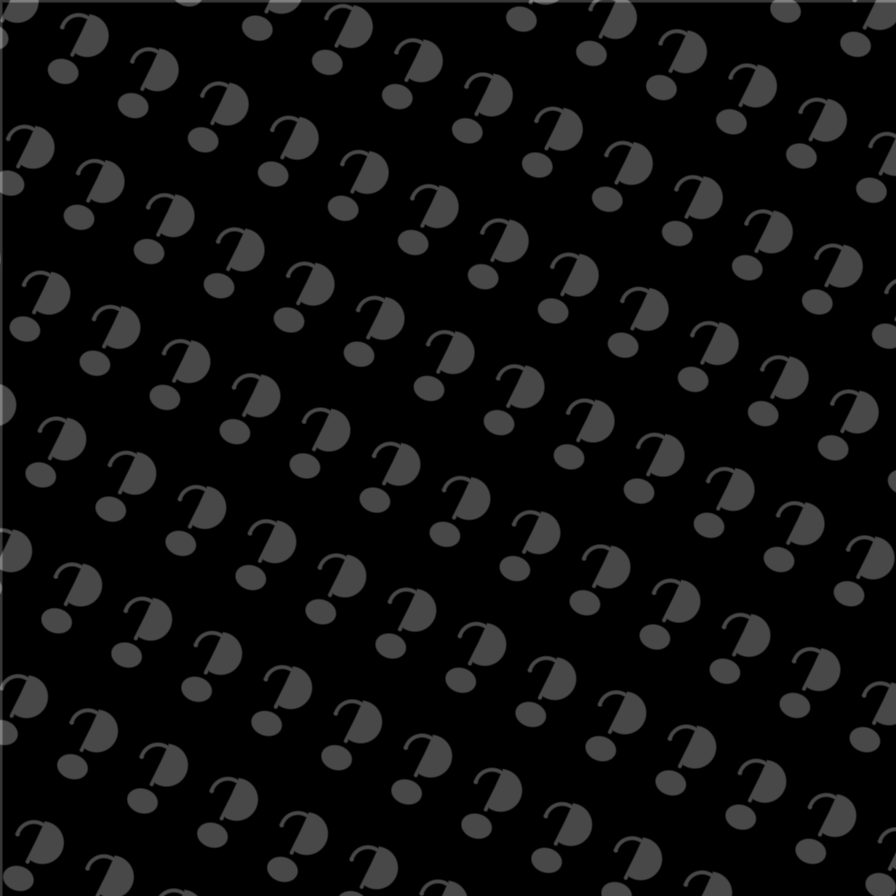
A Shadertoy shader for this pattern:

```glsl
#define UNITS 1152.0               // drawing units across the canvas
#define STEP_ALONG vec2(90.0, 44.0)
#define STEP_DOWN vec2(20.4, 187.6)
#define ANCHOR vec2(572.0, 687.0)  // dot centre of one glyph
#define MIDDLE vec2(19.0, -29.0)   // glyph middle, seen from its dot
#define STROKE 2.5                 // half width of hook and stem
#define SOFTNESS 3.2
#define BORDER 3.2
#define INK 0.283
#define BORDER_INK 0.22

float segmentDistance(vec2 p, vec2 a, vec2 b) {
    vec2 pa = p - a, ba = b - a;
    return length(pa - ba * clamp(dot(pa, ba) / dot(ba, ba), 0.0, 1.0));
}

float ellipseDistance(vec2 p, vec2 radii) {
    float k = length(p / radii);
    return k * (k - 1.0) / max(length(p / (radii * radii)), 1e-4);
}

// Wrap a point into the slanted cell centred on a glyph
vec2 latticeCell(vec2 p) {
    mat2 lattice = mat2(STEP_ALONG, STEP_DOWN);
    vec2 cell = inverse(lattice) * (p - ANCHOR - MIDDLE);
    return lattice * (fract(cell + 0.5) - 0.5) + MIDDLE;
}

float glyphDistance(vec2 p) {
    // Tilted dot
    float tilt = 0.3;
    vec2 q = mat2(cos(tilt), -sin(tilt), sin(tilt), cos(tilt)) * p;
    float dotShape = ellipseDistance(q, vec2(20.0, 15.8));

    // Disc cut by a slanted straight edge
    float cut = dot(p - vec2(31.0, -67.0), normalize(vec2(46.0, 21.0)));
    float bowl = max(length(p - vec2(31.0, -46.0)) - 27.5, -cut);

    // Thin stem along the cut
    float stem = segmentDistance(p, vec2(25.0, -48.0), vec2(11.8, -21.5)) - STROKE;

    // Hook arc with a rounded tip
    float ring = abs(length(p - vec2(19.9, -50.6)) - 21.9) - STROKE;
    float hook = max(ring, p.y + 57.0);
    float tip = length(p - vec2(-1.0, -57.0)) - STROKE - 0.4;

    return min(min(dotShape, bowl), min(stem, min(hook, tip)));
}

void mainImage(out vec4 fragColor, in vec2 fragCoord) {
    vec2 uv = fragCoord / iResolution.xy;
    vec2 p = vec2(uv.x, 1.0 - uv.y) * UNITS;  // y runs downward
    float blur = 0.5 * max(SOFTNESS, 1.5 * UNITS / iResolution.y);

    float glyph = 1.0 - smoothstep(-blur, blur, glyphDistance(latticeCell(p)));

    // Faint line along the left and top edges
    float border = 1.0 - smoothstep(-blur, blur, min(p.x, p.y) - BORDER);

    fragColor = vec4(vec3(INK * glyph + BORDER_INK * border), 1.0);
}
```
